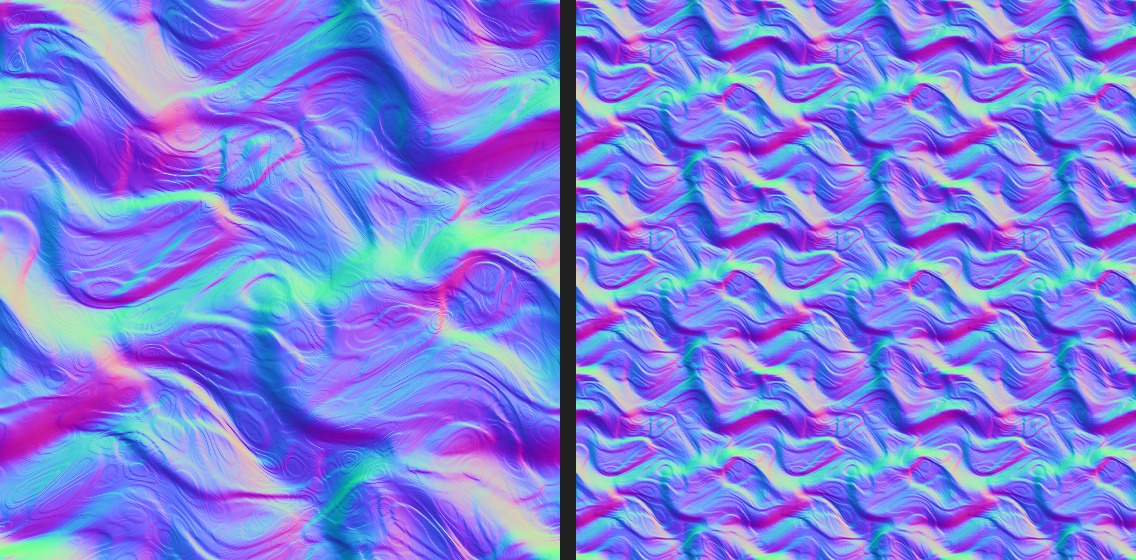
Left: one tile. Right: repeated 3 by 3.
This texture map is drawn by a WebGL 1 fragment shader. Its source:

```glsl
precision highp float;

uniform vec2 u_resolution;

const float TAU = 6.2831853;
const int OCTAVES = 6;
const int WAVES = 6;
const float BASE_FREQUENCY = 2.0;   // broad folds per tile
const float FREQUENCY_GROWTH = 1.7;
const float BASE_RINGS = 1.2;       // contour rings around each bump
const float RINGS_GROWTH = 0.8;
const float BASE_SLOPE = 0.45;      // steepness of the broad folds
const float SLOPE_FALLOFF = 0.69;
const float CREASE = 0.5;           // one-sided sharpness of the ridges
const float BEND = 1.3;             // how far fine rings follow broad folds
const vec2 STRETCH = vec2(0.8, 1.15);
const vec2 WARP = vec2(0.04, 0.011);
const float SAMPLE_STEP = 0.0008;

float hash(float n) {
  return fract(sin(n * 91.73) * 4375.85);
}

// Irregular field: sines with whole-number wave vectors, so it wraps.
vec3 sineField(vec3 x, vec3 y, float frequency, float seed) {
  vec3 sum = vec3(0.0);
  for (int i = 0; i < WAVES; i++) {
    float id = float(i) + seed * 17.0 + 1.0;
    float angle = float(i) * 2.4 + seed * 1.3 + hash(id);
    float radius = frequency * mix(0.6, 1.0, hash(id + 0.37));
    vec2 wave = floor(radius * STRETCH * vec2(cos(angle), sin(angle)) + 0.5);
    sum += sin(TAU * (wave.x * x + wave.y * y + hash(id + 0.71)));
  }
  return sum / sqrt(0.5 * float(WAVES));
}

// Ridge profile, steep on one side and gentle on the other.
vec3 ridge(vec3 phase) {
  return sin(phase + CREASE * sin(phase));
}

// Height at three sample points at once.
vec3 heights(vec3 x, vec3 y) {
  // Periodic domain warp, broad then fine.
  vec3 wx = x + WARP.x * sin(TAU * (2.0 * y + x) + 1.0);
  vec3 wy = y + WARP.x * sin(TAU * (2.0 * x - y) + 2.6);
  x = wx + WARP.y * sin(TAU * (5.0 * wy - 2.0 * wx) + 0.4);
  y = wy + WARP.y * sin(TAU * (4.0 * wx + 3.0 * wy) + 4.1);

  vec3 height = vec3(0.0);
  vec3 folds = vec3(0.0);
  float frequency = BASE_FREQUENCY;
  float rings = BASE_RINGS;
  float slope = BASE_SLOPE;
  for (int i = 0; i < OCTAVES; i++) {
    vec3 field = sineField(x, y, frequency, float(i));
    vec3 layer = ridge(rings * field + BEND * folds);
    height += layer * slope / (0.5 * TAU * frequency * rings);
    folds = 0.5 * folds + layer;
    frequency *= FREQUENCY_GROWTH;
    rings += RINGS_GROWTH;
    slope *= SLOPE_FALLOFF;
  }
  return height;
}

void main() {
  vec2 uv = gl_FragCoord.xy / u_resolution;

  // Slope from the point and its right and upper neighbours.
  vec3 h = heights(uv.x + vec3(0.0, SAMPLE_STEP, 0.0),
                   uv.y + vec3(0.0, 0.0, SAMPLE_STEP));
  vec2 gradient = (h.yz - h.x) / SAMPLE_STEP;

  // Surface normal packed into colour.
  vec3 normal = normalize(vec3(-gradient, 1.0));
  gl_FragColor = vec4(normal * 0.5 + 0.5, 1.0);
}
```
